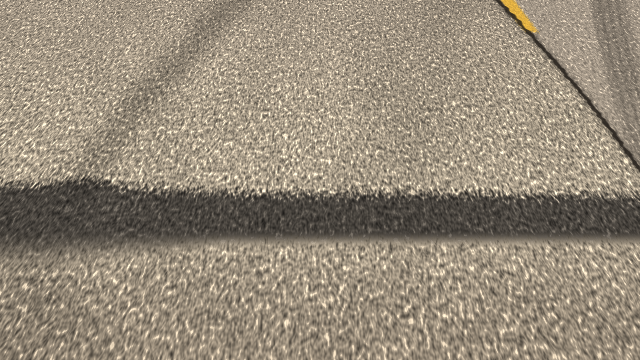
Write a WebGL 2 fragment shader that draws this texture.

```glsl
#version 300 es
precision highp float;
// Sunlit asphalt seen in perspective, crossed by a soft horizontal shadow.
// Gradient noise in road coordinates gives stretched grains; curves in
// canvas units place the wheel tracks, the crack and the painted stripe.
uniform vec2 u_resolution;
out vec4 fragColor;

float hash(vec2 p) {
    vec3 q = fract(p.xyx * vec3(0.1031, 0.1030, 0.0973));
    q += dot(q, q.yzx + 33.33);
    return fract((q.x + q.y) * q.z);
}

vec2 gradient(vec2 cell) {
    float a = 6.2832 * hash(cell);
    return vec2(cos(a), sin(a));
}

float noise(vec2 p) {
    vec2 i = floor(p), f = p - i;
    vec2 w = f * f * f * (f * (f * 6.0 - 15.0) + 10.0);
    vec2 e = vec2(1, 0);
    float low = mix(dot(gradient(i), f), dot(gradient(i + e), f - e), w.x);
    float high = mix(dot(gradient(i + e.yx), f - e.yx), dot(gradient(i + 1.0), f - 1.0), w.x);
    return mix(low, high, w.y);
}

float fbm(vec2 p) {
    float sum = 0.0, amp = 0.5;
    for (int i = 0; i < 4; i++) {
        sum += amp * noise(p);
        p = mat2(1.6, 1.2, -1.2, 1.6) * p + 7.3;
        amp *= 0.5;
    }
    return sum;
}

float bell(float d, float width) {
    return exp(-d * d / (width * width));
}

void main() {
    vec2 p = gl_FragCoord.xy / u_resolution.y;
    p.x *= 1.7778 * u_resolution.y / u_resolution.x;
    float px = 1.0 / u_resolution.y;
    float t = 1.0 - p.y;

    // Road coordinates: cells widen and lengthen toward the viewer
    float depth = 1.9 - p.y;
    vec2 road = vec2((p.x - 0.9) / depth * 150.0, 150.0 / depth) + 200.0;
    vec2 warp = vec2(noise(road * 0.6), noise(road * 0.6 + 41.0));
    float coarse = noise(road + warp * 0.9);
    float fine = noise(road * vec2(1.9, 1.5) + 90.0 - warp);
    float grain = 0.36 * coarse + 0.24 * fine;
    float patches = fbm(p * vec2(5.0, 4.0) + 3.0);

    // Sunlit surface, palest above the shadow and greyer near the viewer
    vec3 color = mix(vec3(0.59, 0.54, 0.47), vec3(0.68, 0.63, 0.55), smoothstep(0.0, 0.5, p.y));
    color = mix(color, vec3(0.64, 0.59, 0.52), smoothstep(0.6, 1.0, p.y));
    color *= 1.0 + 0.16 * patches;

    // Worn wheel paths
    float leftPath = 0.66 - 1.08 * t + 0.46 * t * t;
    float upper = smoothstep(0.35, 0.55, p.y);
    color *= 1.0 - 0.19 * upper * bell(p.x - leftPath - 0.03 * patches, 0.06);
    color *= 1.0 - 0.08 * upper * bell(p.x - 1.26 + 0.35 * t, 0.17);
    color *= 1.0 - 0.10 * bell(p.x - 0.05, 0.22) * bell(p.y - 0.1, 0.22);

    // Smoother lane beyond the crack, with ribbed tyre marks
    float crackX = 1.382 + 0.98 * t - 0.30 * t * t;
    crackX += 0.006 * noise(vec2(p.y * 45.0, 2.0)) + 0.005 * noise(vec2(p.y * 110.0, 9.0));
    float beyond = smoothstep(-0.008, 0.008, p.x - crackX) * smoothstep(0.5, 0.56, p.y);
    color = mix(color, vec3(0.65, 0.60, 0.54), 0.7 * beyond);
    float across = p.x - (1.64 + 0.18 * t + 0.20 * t * t);
    float tyre = smoothstep(-0.012, 0.012, across) * (1.0 - smoothstep(0.075, 0.12, across));
    float ribs = 0.5 + 0.5 * cos(across * 260.0);
    color *= 1.0 - beyond * tyre * (0.15 + 0.10 * ribs + 0.15 * patches);

    // Aggregate grains, with a few bright chips
    color *= 1.0 + grain * mix(1.75, 1.0, max(beyond, 0.35 * smoothstep(0.6, 1.0, p.y)));
    color += vec3(0.15, 0.14, 0.12) * smoothstep(0.28, 0.5, coarse + 0.3 * fine);

    // Painted stripe end
    float left = 1.388 + 0.80 * t, right = 1.428 + 0.75 * t;
    float worn = 0.006 * fine;
    float paint = smoothstep(-0.004 - px, 0.004 + px, p.x - left + worn)
                * smoothstep(-0.004 - px, 0.004 + px, right - p.x + worn)
                * smoothstep(-0.004 - px, 0.004 + px, 0.089 - t + worn);
    color = mix(color, vec3(0.90, 0.70, 0.25) * (1.0 + 0.4 * grain), 0.95 * paint);

    // Jagged crack with a soft dirty rim
    float gap = abs(p.x - crackX);
    float crackWidth = 0.0055 + 0.005 * noise(vec2(p.y * 60.0, 5.0));
    float crackFade = smoothstep(0.47, 0.53, p.y);
    color *= 1.0 - 0.25 * crackFade * bell(gap, 0.016) * (1.0 - paint);
    float crack = 1.0 - smoothstep(crackWidth - px, crackWidth + 1.5 * px, gap);
    color = mix(color, vec3(0.15, 0.13, 0.11), 0.85 * crack * crackFade);

    // Cast shadow, swelling and softening at the left
    float leftness = 1.0 - smoothstep(0.0, 0.75, p.x);
    float y = p.y + 0.022 * coarse + 0.012 * fine;
    float top = 0.468 - 0.007 * p.x + 0.018 * leftness + 0.022 * bell(p.x - 0.24, 0.09);
    float bottom = 0.335 - 0.035 * leftness;
    float soft = 0.020 + 0.045 * leftness;
    float shade = (1.0 - smoothstep(top - 0.018, top + 0.022, y))
                * smoothstep(bottom - soft, bottom + soft, y);
    color *= mix(vec3(1.0), vec3(0.43, 0.435, 0.455), shade);
    fragColor = vec4(clamp(color, 0.0, 1.0), 1.0);
}
```
